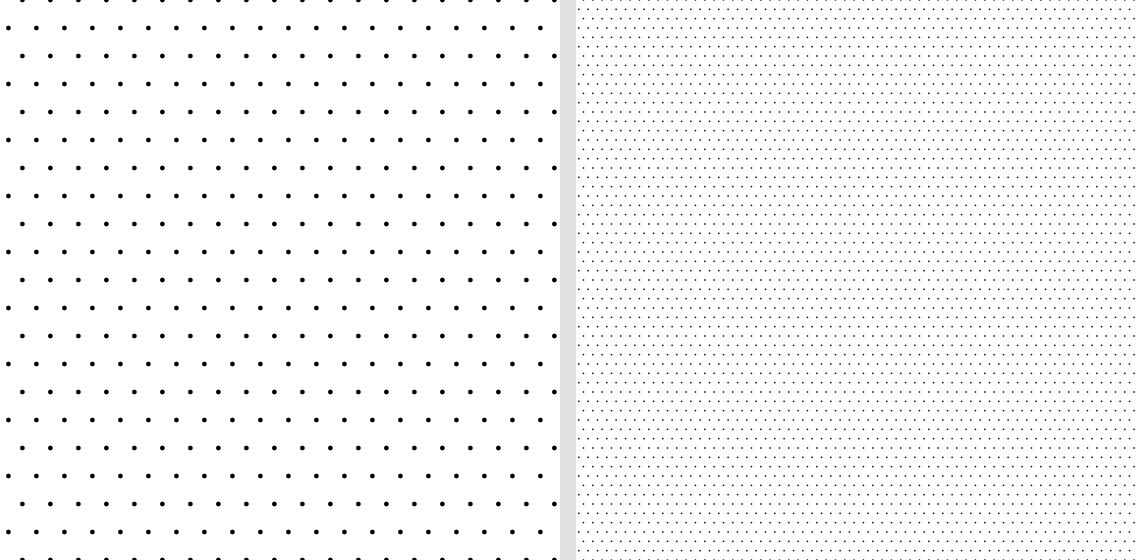
Left: one tile. Right: repeated 3 by 3.
Reproduce this pattern procedurally as a Shadertoy shader.

```glsl
// Small black dots on white, in staggered rows that tile seamlessly.

const float REPEATS = 20.0;     // dots across and rows down (even, so the stagger wraps)
const float DOT_RADIUS = 0.083; // in units of the dot spacing
const float FIRST_DOT = 0.8;    // horizontal offset of the even rows
const float STAGGER = 0.5;      // shift of the odd rows

const vec3 PAPER = vec3(1.0);
const vec3 INK = vec3(0.01);

// Offset from the nearest dot centre, in units of the spacing
vec2 staggeredCell(vec2 p, float offset, float stagger) {
    float row = floor(p.y + 0.5);
    float x = p.x - offset + stagger * mod(row, 2.0);
    return vec2(fract(x + 0.5) - 0.5, p.y - row);
}

float circleDistance(vec2 p, float radius) {
    return length(p) - radius;
}

// Coverage of a shape, smoothed over one pixel
float coverage(float dist, float pixel) {
    return clamp(0.5 - dist / pixel, 0.0, 1.0);
}

void mainImage(out vec4 fragColor, in vec2 fragCoord) {
    vec2 grid = fragCoord / iResolution.xy * REPEATS;
    float pixel = REPEATS / min(iResolution.x, iResolution.y);

    vec2 cell = staggeredCell(grid, FIRST_DOT, STAGGER);
    float dots = coverage(circleDistance(cell, DOT_RADIUS), pixel);

    fragColor = vec4(mix(PAPER, INK, dots), 1.0);
}
```
